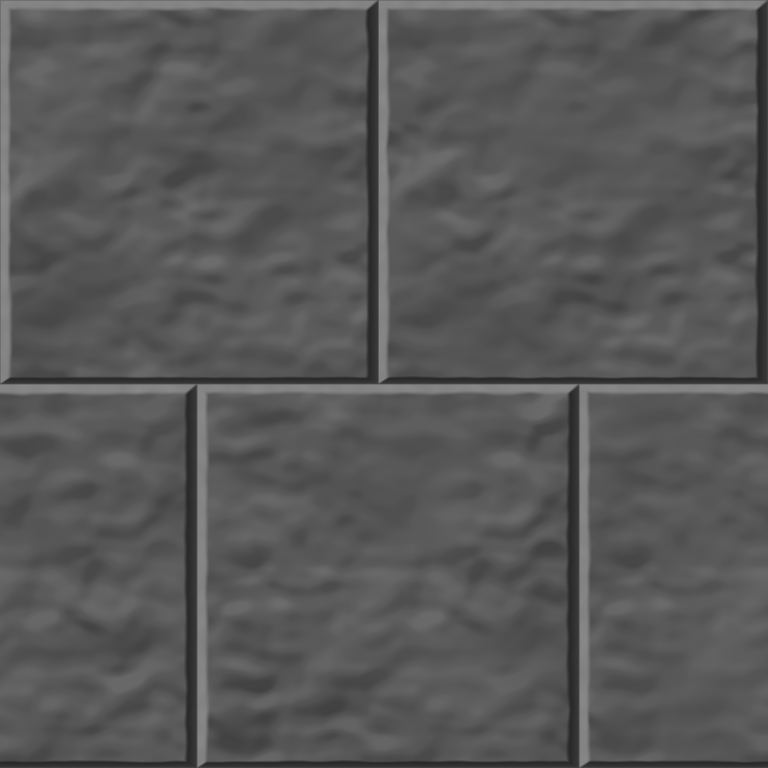
A WebGL 2 fragment shader for this texture map:

```glsl
#version 300 es
precision highp float;
// Seamless wall of four grey stone blocks, two rows of two, in running bond.
// Each block has a mitred bevel, lit from the upper left, and a rough face
// shaded from the slope of noise lumps, shared per row and worn per block.

uniform vec2 u_resolution;
out vec4 fragColor;

const float FACE_GREY = 0.344;
const float LIT_GREY = 0.52;
const float SHADE_OUTER = 0.23;
const float SHADE_INNER = 0.14;
const float SEAM_GREY = 0.31;
// Bevel widths: left, right, bottom, top
const vec4 BEVEL = vec4(0.0130, 0.0142, 0.0084, 0.0124);

vec2 hash22(vec2 p) {
  vec3 q = fract(p.xyx * vec3(0.1031, 0.1030, 0.0973));
  q += dot(q, q.yzx + 33.33);
  return fract((q.xx + q.yz) * q.zy);
}

float cornerValue(vec2 cell, vec2 offset) {
  return dot(hash22(cell) * 2.0 - 1.0, offset);
}

float gradientNoise(vec2 p) {
  vec2 i = floor(p), f = fract(p);
  vec2 w = f * f * f * (f * (f * 6.0 - 15.0) + 10.0);
  vec2 e = vec2(0.0, 1.0);
  float low = mix(cornerValue(i, f), cornerValue(i + e.yx, f - e.yx), w.x);
  float high = mix(cornerValue(i + e, f - e), cornerValue(i + e.yy, f - e.yy), w.x);
  return mix(low, high, w.y);
}

// Stone height: rounded lumps with smaller chips on top
float stoneHeight(vec2 p, vec2 seed) {
  vec2 q = p + 0.012 * vec2(gradientNoise(p * 17.0 + seed),
                            gradientNoise(p * 17.0 + seed + 41.0));
  float lumps = gradientNoise(q * vec2(15.0, 18.0) + seed);
  float chips = gradientNoise(q * vec2(27.0, 36.0) + seed + 23.7);
  return lumps + 0.45 * chips;
}

float stoneFace(vec2 p, vec2 rowSeed, vec2 blockSeed) {
  vec2 towardLight = vec2(-0.004, 0.010);
  float slope = stoneHeight(p, rowSeed) - stoneHeight(p + towardLight, rowSeed);
  float patches = gradientNoise(p * 5.5 + blockSeed + 71.0);
  float roughness = mix(0.35, 1.0, smoothstep(-0.3, 0.3, patches));
  float mottle = 0.055 * gradientNoise(p * vec2(5.0, 7.0) + blockSeed + 90.0);
  // Level areas stay flat while steep ones stand out
  float relief = slope * smoothstep(-0.08, 0.14, abs(slope));
  return FACE_GREY + 0.28 * roughness * clamp(relief, -0.25, 0.25) + mottle;
}

// Block under a point: local position, size, row and column
void findBlock(vec2 uv, out vec2 local, out vec2 size, out vec2 cell) {
  float row = step(0.5, uv.y);
  float start = mix(0.2565, 0.0, row);
  float split = mix(0.4975, 0.4925, row);
  float x = fract(uv.x - start);
  float second = step(split, x);
  local = vec2(x - second * split, uv.y - 0.5 * row);
  size = vec2(mix(split, 1.0 - split, second), 0.5);
  cell = vec2(second, row);
}

float blockGrey(vec2 local, vec2 size, vec2 cell, float pixel) {
  vec2 rowSeed = 37.0 + cell.y * vec2(53.3, 29.7);
  vec2 seed = rowSeed + cell.x * vec2(19.4, 67.1);

  // Edge distances in bevel widths, with a worn inner outline
  float wear = 1.0 + 0.25 * gradientNoise(local * 19.0 + seed)
                   + 0.10 * gradientNoise(local * 45.0 + seed);
  vec4 edge = vec4(local.x, size.x - local.x, local.y, size.y - local.y);
  vec4 depth = edge / (BEVEL * wear);
  float lit = min(depth.x, depth.w);
  float shaded = min(depth.y, depth.z);
  float inset = min(lit, shaded);
  float soft = 0.12 + pixel / 0.011;

  // Two bevel tones meet at the mitres
  float grain = 0.035 * gradientNoise(local * 45.0 + seed + 13.0);
  float litGrey = LIT_GREY + grain - 0.03 * smoothstep(0.6, 1.0, lit);
  float shadeGrey = mix(SHADE_OUTER, SHADE_INNER, clamp(shaded, 0.0, 1.0));
  float bevel = mix(litGrey, shadeGrey, smoothstep(-soft, soft, lit - shaded));

  // Soften the seam, then lay in the face
  float nearest = min(min(edge.x, edge.y), min(edge.z, edge.w));
  bevel = mix(SEAM_GREY, bevel, smoothstep(0.0, 0.0005 + pixel * 0.5, nearest));
  float face = stoneFace(local, rowSeed, seed);
  return mix(bevel, face, smoothstep(1.0 - soft, 1.0 + soft, inset));
}

void main() {
  vec2 uv = gl_FragCoord.xy / u_resolution;
  float pixel = 1.0 / min(u_resolution.x, u_resolution.y);
  vec2 local, size, cell;
  findBlock(uv, local, size, cell);
  fragColor = vec4(vec3(blockGrey(local, size, cell, pixel)), 1.0);
}
```
